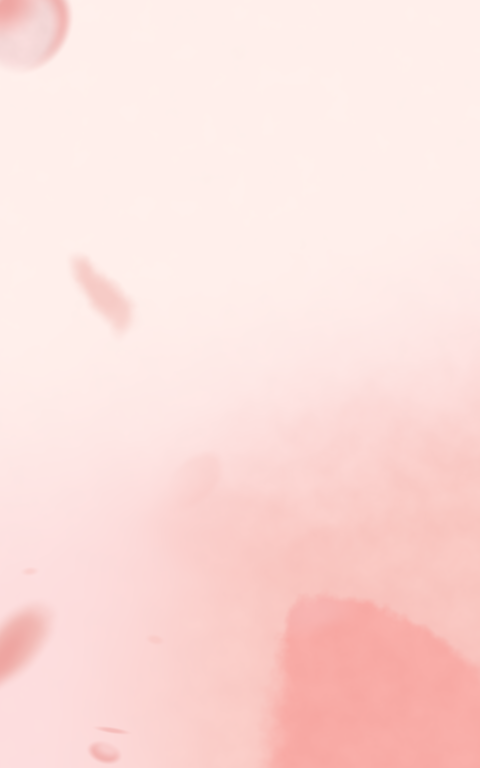
Reproduce this background procedurally as a Shadertoy shader.

```glsl
vec2 gradientAt(vec2 cell) {
    float h = fract(sin(dot(cell, vec2(127.1, 311.7))) * 43758.5);
    return vec2(cos(6.2832 * h), sin(6.2832 * h));
}

float gradientNoise(vec2 p) {
    vec2 i = floor(p), f = p - i;
    vec2 u = f * f * f * (f * (f * 6.0 - 15.0) + 10.0);
    vec2 e = vec2(0.0, 1.0);
    return mix(mix(dot(gradientAt(i), f), dot(gradientAt(i + e.yx), f - e.yx), u.x),
               mix(dot(gradientAt(i + e), f - e), dot(gradientAt(i + 1.0), f - 1.0), u.x), u.y);
}

float fbm(vec2 p) {
    float sum = 0.0, amplitude = 0.6;
    for (int i = 0; i < 4; i++) {
        sum += amplitude * gradientNoise(p);
        p = mat2(1.6, 1.2, -1.2, 1.6) * p + 3.7;
        amplitude *= 0.5;
    }
    return sum;
}

// Soft coverage of a rotated ellipse
float petal(vec2 p, vec2 center, float angle, vec2 radii, float blur) {
    float c = cos(angle), s = sin(angle);
    vec2 q = mat2(c, -s, s, c) * (p - center);
    float d = (length(q / radii) - 1.0) * min(radii.x, radii.y);
    return 1.0 - smoothstep(-blur, blur, d);
}

float smoothMax(float a, float b, float k) {
    float h = max(k - abs(a - b), 0.0) / k;
    return max(a, b) + h * h * k * 0.25;
}

void mainImage(out vec4 fragColor, in vec2 fragCoord) {
    vec2 uv = fragCoord / iResolution.xy;
    vec2 p = uv * vec2(0.625, 1.0);
    float wash = fbm(p * 6.0);
    float grain = fbm(p * 24.0 + 9.0);
    vec2 w = p + 0.008 * grain;

    // Slanted cream to pink gradient
    float slant = p.y - 0.3 * (p.x - 0.3) + 0.04 * wash;
    vec3 color = mix(vec3(1.0, 0.938, 0.922), vec3(0.992, 0.868, 0.870),
                     1.0 - smoothstep(0.26, 0.68, slant));

    // Peach watercolor wash with mottled pigment
    float peach = (1.0 - smoothstep(0.20, 0.53, slant + 0.03 * grain))
                * smoothstep(0.04, 0.40, p.x + 0.06 * wash + 0.03 * grain);
    color = mix(color, vec3(0.978, 0.785, 0.762), peach);
    color += vec3(0.006, 0.030, 0.030) * peach * (grain + 0.5 * wash);

    // Faint petals within the wash
    vec3 blush = vec3(0.97, 0.74, 0.72);
    color = mix(color, blush, 0.24 * petal(w, vec2(0.25, 0.372), 0.75, vec2(0.046, 0.026), 0.006)
                                   * smoothstep(0.20, 0.27, p.x));
    color = mix(color, blush, 0.25 * petal(w, vec2(0.415, 0.284), 0.45, vec2(0.055, 0.026), 0.006));
    color = mix(color, blush, 0.22 * petal(w, vec2(0.32, 0.30), -0.2, vec2(0.12, 0.06), 0.020));

    // Coral bloom with a soft left side and a ragged crest
    float side = 0.35 + 0.12 * p.y - p.x;
    float crest = p.y - 0.222 + 2.3 * (p.x - 0.42) * (p.x - 0.42);
    float bloom = smoothMax(side, crest, 0.035) + 0.020 * grain;
    float softness = mix(0.024, 0.007, smoothstep(0.06, 0.20, p.y));
    color = mix(color, blush, 0.65 * exp(-18.0 * max(bloom, 0.0)) * smoothstep(0.30, 0.52, p.x));
    vec3 coral = vec3(0.973, 0.665, 0.645) + vec3(0.01, 0.035, 0.035) * (wash + 0.7 * grain);
    coral = mix(coral, vec3(0.970, 0.715, 0.710),
                0.7 * petal(w, vec2(0.405, 0.203), 0.2, vec2(0.045, 0.022), 0.015));
    color = mix(color, coral, 0.95 * (1.0 - smoothstep(-softness, softness, bloom)));

    // Upper left petal: pale body, dark right rim and corner
    vec3 rose = vec3(0.925, 0.60, 0.585);
    float body = petal(p, vec2(0.034, 0.967), 0.9, vec2(0.060, 0.050), 0.009);
    float inner = petal(p, vec2(0.018, 0.957), 0.9, vec2(0.064, 0.053), 0.012);
    color = mix(color, vec3(0.962, 0.845, 0.845) + 0.05 * grain, 0.9 * body);
    color = mix(color, rose, 0.75 * body * (1.0 - inner));
    color = mix(color, rose, 0.8 * body * petal(p, vec2(0.004, 0.997), 0.5, vec2(0.036, 0.030), 0.024));

    // Drifting petal
    vec3 dusty = vec3(0.960, 0.770, 0.750);
    color = mix(color, dusty, 0.85 * petal(w, vec2(0.134, 0.616), -0.82, vec2(0.042, 0.019), 0.012));
    color = mix(color, dusty, 0.60 * petal(w, vec2(0.108, 0.648), -1.0, vec2(0.018, 0.011), 0.010));
    color = mix(color, dusty, 0.45 * petal(w, vec2(0.158, 0.580), 1.3, vec2(0.016, 0.009), 0.009));

    // Lower left petal
    color = mix(color, vec3(0.945, 0.72, 0.70), 0.9 * petal(w, vec2(0.018, 0.160), 0.85, vec2(0.056, 0.029), 0.012));
    color = mix(color, rose, 0.65 * petal(p, vec2(0.006, 0.146), 0.95, vec2(0.045, 0.015), 0.013));

    // Small petal with a thin upper arc, and two specks
    float drop = petal(p, vec2(0.136, 0.020), -0.3, vec2(0.019, 0.012), 0.004);
    float highlight = petal(p, vec2(0.141, 0.026), -0.3, vec2(0.015, 0.009), 0.006);
    color = mix(color, rose, drop * (0.6 - 0.4 * highlight));
    color = mix(color, rose, 0.45 * petal(p, vec2(0.146, 0.049), -0.15, vec2(0.017, 0.003), 0.002));
    color = mix(color, blush, 0.40 * petal(p, vec2(0.039, 0.256), 0.1, vec2(0.008, 0.004), 0.003));
    color = mix(color, blush, 0.40 * petal(p, vec2(0.202, 0.167), -0.2, vec2(0.009, 0.005), 0.003));

    fragColor = vec4(clamp(color + 0.006 * grain, 0.0, 1.0), 1.0);
}
```
